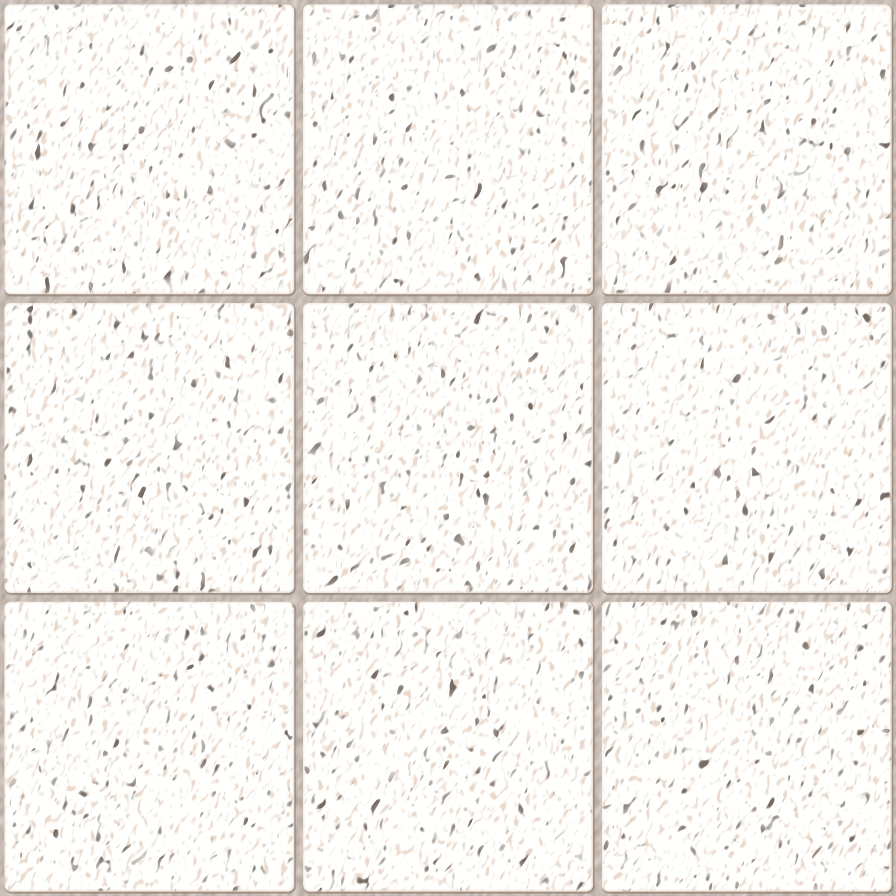
Write a Shadertoy shader that draws this texture.

```glsl
#define TILES 3.0
#define HALF_GAP 0.0145
#define CORNER 0.022
#define FLECK_FREQ vec2(104.0, 84.0)
#define TINT_FREQ vec2(150.0, 112.0)
#define GROUT_FREQ vec2(120.0, 90.0)
#define GLAZE vec3(1.0, 1.0, 0.992)
#define TINT vec3(0.92, 0.85, 0.80)
#define FLECK vec3(0.46, 0.42, 0.39)
#define GROUT vec3(0.775, 0.735, 0.705)
#define SHADOW vec3(0.56, 0.50, 0.45)

float hash(vec2 p) {
    vec3 q = fract(p.xyx * vec3(0.1031, 0.1030, 0.0973));
    q += dot(q, q.yzx + 33.33);
    return fract((q.x + q.y) * q.z);
}

// Dot product of a random unit gradient with the offset from its wrapped cell corner
float corner(vec2 cell, vec2 offset, vec2 period, float seed) {
    float angle = 6.2832 * hash(mod(cell, period) + seed);
    return dot(vec2(cos(angle), sin(angle)), offset);
}

// Gradient noise that repeats after a whole number of cells
float noise(vec2 p, vec2 period, float seed) {
    vec2 i = floor(p), f = p - i;
    vec2 u = f * f * f * (f * (f * 6.0 - 15.0) + 10.0);
    vec2 e = vec2(1.0, 0.0);
    float low = mix(corner(i, f, period, seed), corner(i + e, f - e, period, seed), u.x);
    float high = mix(corner(i + e.yx, f - e.yx, period, seed),
                     corner(i + 1.0, f - 1.0, period, seed), u.x);
    return mix(low, high, u.y);
}

// Slanted grain: a whole-number shear keeps the wrap, straight noise breaks the streaks
float grain(vec2 uv, vec2 freq, float seed) {
    vec2 slanted = vec2(uv.x, uv.y - uv.x);
    return 0.7 * noise(slanted * freq, freq, seed)
         + 0.5 * noise(uv * freq, freq, seed + 37.0);
}

float roundedBox(vec2 p, float halfSize, float radius) {
    vec2 q = abs(p) - halfSize + radius;
    return length(max(q, 0.0)) + min(max(q.x, q.y), 0.0) - radius;
}

// White glaze with pale tinted grains and sparser grey flecks
vec3 speckle(vec2 uv) {
    vec2 warpFreq = vec2(60.0);
    vec2 warp = vec2(noise(uv * warpFreq, warpFreq, 211.0),
                     noise(uv * warpFreq, warpFreq, 263.0));
    vec2 p = uv + 0.004 * warp;
    float tint = smoothstep(0.08, 0.46, grain(p, TINT_FREQ, 11.0));
    float fleck = smoothstep(0.25, 0.46, grain(p, FLECK_FREQ, 97.0));
    float strength = clamp(0.75 + 0.9 * noise(uv * 40.0, vec2(40.0), 307.0), 0.35, 1.0);
    vec3 color = mix(GLAZE, TINT, tint);
    return mix(color, FLECK, fleck * strength);
}

void mainImage(out vec4 fragColor, in vec2 fragCoord) {
    vec2 uv = fragCoord / iResolution.xy;
    vec2 p = fract(uv * TILES) - 0.5;
    float pixel = TILES / min(iResolution.x, iResolution.y);
    float halfSize = 0.5 - HALF_GAP;
    float d = roundedBox(p, halfSize, CORNER);

    // Rough grout with a shadow below and right of each tile
    vec3 grout = GROUT + 0.16 * grain(uv, GROUT_FREQ, 151.0);
    float shade = roundedBox(p - vec2(0.003, -0.004), halfSize, CORNER);
    grout = mix(grout, SHADOW, 0.75 * smoothstep(0.006, -0.001, shade));

    // Tile face with a soft warm rim, stronger on the shaded sides
    vec3 face = speckle(uv);
    float rim = smoothstep(-0.010, 0.0, d);
    float facing = smoothstep(-0.4, 0.4, p.x - p.y);
    face = mix(face, TINT, rim * mix(0.35, 0.8, facing));

    float cover = smoothstep(0.6 * pixel, -0.6 * pixel, d);
    fragColor = vec4(mix(grout, face, cover), 1.0);
}
```
